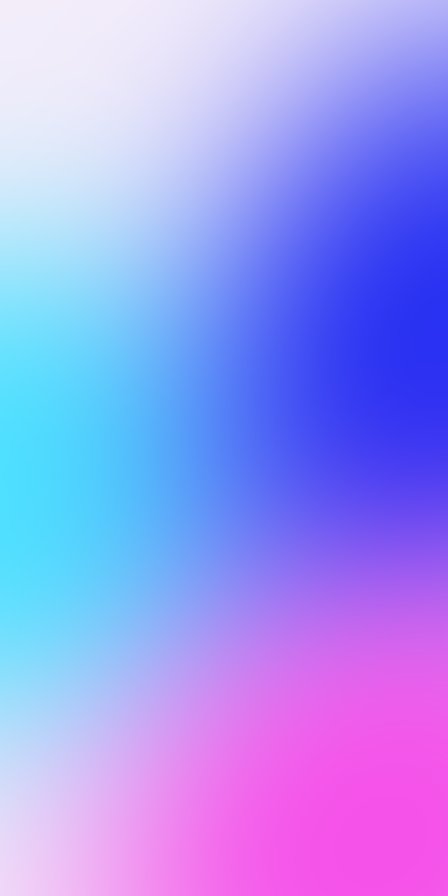
A WebGL 1 fragment shader for this background:

```glsl
precision highp float;
// Soft mesh-like gradient: a pale lavender ground carrying three large blurred
// glows, cyan at the left, deep blue at the right and pink at the bottom right.
// Each glow is a sheared ellipse with a smooth exponential falloff.

uniform vec2 u_resolution;

#define FALLOFF 2.75                    // higher = flatter core, shorter tail
#define GROUND_COLOR vec3(0.955, 0.930, 0.980)
#define CYAN_COLOR vec3(0.310, 0.890, 1.000)
#define BLUE_COLOR vec3(0.155, 0.190, 0.950)
#define PINK_COLOR vec3(0.962, 0.320, 0.914)
#define CYAN_CENTER vec2(0.00, 0.91)
#define BLUE_CENTER vec2(1.00, 1.21)
#define PINK_CENTER vec2(0.85, 0.12)
#define CYAN_RADII vec2(0.75, 0.57)
#define BLUE_RADII vec2(0.60, 0.75)
#define PINK_RADII vec2(0.65, 0.65)

// Coverage of an elliptical glow; shear leans its upright axis to the right.
float glow(vec2 p, vec2 center, vec2 radii, float shear) {
  vec2 d = p - center;
  d.x -= shear * d.y;
  return exp(-pow(length(d / radii), FALLOFF));
}

void main() {
  // Canvas space: x spans 0..1 and y spans 0..2, measured from the lower left.
  vec2 p = gl_FragCoord.xy / u_resolution * vec2(1.0, 2.0);

  // Layer the glows from back to front.
  vec3 color = GROUND_COLOR;
  color = mix(color, CYAN_COLOR, glow(p, CYAN_CENTER, CYAN_RADII, 0.0));
  color = mix(color, BLUE_COLOR, glow(p, BLUE_CENTER, BLUE_RADII, 0.13));
  color = mix(color, PINK_COLOR, glow(p, PINK_CENTER, PINK_RADII, 0.20));

  gl_FragColor = vec4(color, 1.0);
}
```
